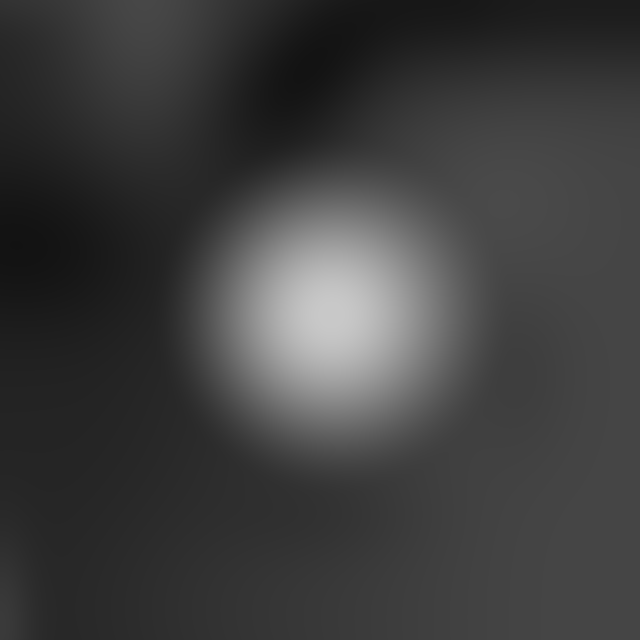
This background is drawn by a three.js fragment shader. Its source:

```glsl
// A soft pale glow in the middle of a blurred charcoal field.
// A left-to-right ramp is lifted and darkened by wide Gaussian blobs,
// then a smooth radial falloff blends in the bright core.
varying vec2 vUv;

// Elliptical Gaussian, equal to 1 at its centre.
float blob(vec2 p, vec2 centre, vec2 radius) {
  vec2 d = (p - centre) / radius;
  return exp(-dot(d, d));
}

vec2 rotate(vec2 p, float angle) {
  float c = cos(angle), s = sin(angle);
  return vec2(c * p.x + s * p.y, c * p.y - s * p.x);
}

float backdrop(vec2 p) {
  float tone = mix(0.14, 0.27, smoothstep(0.1, 0.9, p.x));

  // Lighter haze: upper left, right of the glow, along the bottom.
  tone += 0.13 * blob(p, vec2(0.22, 1.02), vec2(0.14, 0.27));
  tone += 0.05 * blob(p, vec2(0.0, 1.02), vec2(0.12, 0.06));
  tone += 0.03 * blob(p, vec2(0.74, 0.68), vec2(0.15));
  tone += 0.03 * blob(p, vec2(0.3, 0.05), vec2(0.26, 0.2));
  tone += 0.08 * blob(p, vec2(0.0, 0.02), vec2(0.05, 0.14));

  // Shadows: left side, slanted upper centre, below and beside the glow.
  tone -= 0.07 * blob(p, vec2(0.04, 0.62), vec2(0.22, 0.14));
  vec2 slanted = rotate(p - vec2(0.47, 0.88), 0.85);
  tone -= 0.12 * blob(slanted, vec2(0.0), vec2(0.17, 0.11));
  tone -= 0.02 * blob(p, vec2(0.51, 0.19), vec2(0.15, 0.07));
  tone -= 0.025 * blob(p, vec2(0.82, 0.42), vec2(0.08, 0.14));

  // Dark band fading down from the top right edge.
  float fromTop = (1.0 - p.y) / 0.13;
  tone -= 0.16 * smoothstep(0.4, 0.75, p.x) * exp(-fromTop * fromTop);
  return tone;
}

void main() {
  float radius = distance(vUv, vec2(0.518, 0.508));
  float glow = 1.0 - smoothstep(0.01, 0.285, radius);
  float tone = mix(backdrop(vUv), 0.785, glow);
  gl_FragColor = vec4(vec3(tone), 1.0);
}
```
